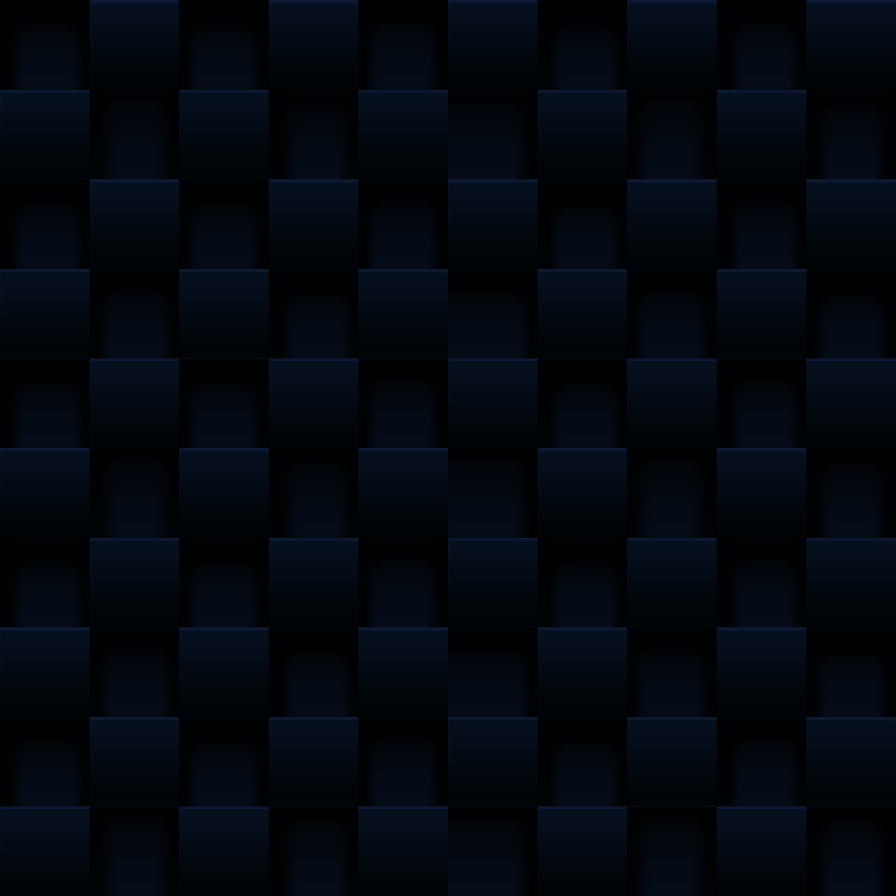
This pattern is drawn by a Shadertoy shader. Its source:

```glsl
// Dark navy checkerboard of raised blocks and shadowed recesses, ten by ten.

// Bottom-lit glow in a recess: a soft arch with side and top shadows.
float recessGlow(vec2 p, vec2 cell) {
    float drift = 0.035 * sin(cell.x * 2.4 + 0.7);
    float left = 0.14 + drift;
    float right = 0.89 + 0.6 * drift;
    // One column is open on its left side.
    if (cell.x == 5.0) left = -0.5;

    // Every fourth row has a taller, softer arch.
    float tall = 1.0 - step(0.5, mod(cell.y, 4.0));
    float top = mix(0.72, 0.88, tall) + 0.03 * sin(cell.x * 1.9);
    float softness = mix(0.12, 0.18, tall);

    // Rounded box that extends below the cell.
    vec2 center = vec2(0.5 * (left + right), 0.5 * (top - 1.0));
    vec2 halfSize = vec2(0.5 * (right - left), 0.5 * (top + 1.0));
    vec2 q = abs(p - center) - halfSize + 0.2;
    float d = length(max(q, 0.0)) + min(max(q.x, q.y), 0.0) - 0.2;

    float arch = 1.0 - smoothstep(-softness, 0.07, d);
    return arch * mix(1.0, 0.4, smoothstep(0.05, 0.85, p.y));
}

// Block face: lit near the top, with a bright upper rim and faint left edge.
vec3 blockFace(vec2 p, float aa) {
    vec3 color = mix(vec3(0.0, 0.014, 0.027), vec3(0.025, 0.060, 0.120),
                     smoothstep(0.0, 1.05, p.y));
    float rim = smoothstep(0.965 - aa, 0.965 + aa, p.y);
    float side = 1.0 - smoothstep(0.012, 0.012 + aa, p.x);
    color += vec3(0.004, 0.009, 0.018) * side * p.y;
    return mix(color, vec3(0.050, 0.105, 0.215), rim * 0.85);
}

void mainImage(out vec4 fragColor, in vec2 fragCoord) {
    vec2 grid = 10.0 * fragCoord / iResolution.xy;
    vec2 cell = floor(grid);
    vec2 p = fract(grid);
    float aa = 10.0 / iResolution.y;

    // Antialiased checker mask, one on raised blocks.
    vec2 border = min(p, 1.0 - p);
    float parity = 1.0 - 2.0 * mod(cell.x + cell.y, 2.0);
    float raised = smoothstep(-0.6 * aa, 0.6 * aa, parity * min(border.x, border.y));

    vec3 recess = mix(vec3(0.0, 0.003, 0.006), vec3(0.018, 0.046, 0.092),
                      recessGlow(p, cell));
    fragColor = vec4(mix(recess, blockFace(p, aa), raised), 1.0);
}
```
